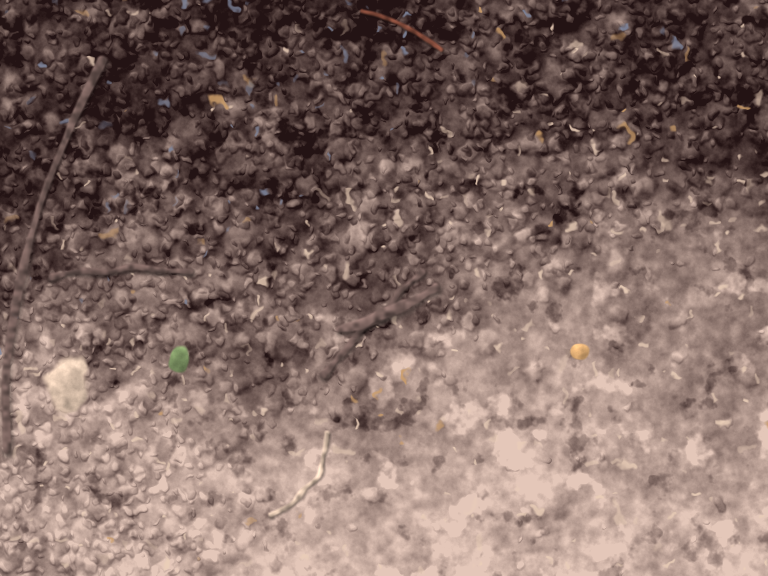
Write a Shadertoy shader that draws this texture.

```glsl
const vec3 DARK_SOIL = vec3(0.17, 0.105, 0.105);
const vec3 PALE_SOIL = vec3(0.83, 0.72, 0.67);
const vec3 CREAM = vec3(0.92, 0.81, 0.72);
const vec3 OCHRE = vec3(0.80, 0.62, 0.42);
const vec3 BLUE = vec3(0.50, 0.53, 0.62);
const vec3 ROOT = vec3(0.47, 0.38, 0.36);
const vec3 RUST = vec3(0.56, 0.32, 0.25);
const vec3 LEAF = vec3(0.53, 0.62, 0.42);
const vec2 LIGHT = vec2(-0.35, 0.94);
const float SOFT = 0.0028;      // edge blur
const float CLOD_CELL = 0.092;  // largest clods
const float CLOD_SHRINK = 0.60;
const int CLOD_LAYERS = 4;
const float CONTRAST = 1.15;
const float GRAIN = 0.50;
const float MOTTLE = 0.50;

vec3 hash3(vec2 p) {
  vec3 q = fract(vec3(p.xyx) * vec3(0.1031, 0.1030, 0.0973));
  q += dot(q, q.yxz + 33.33);
  return fract((q.xxy + q.yzz) * q.zyx);
}

float noise(vec2 p) {
  vec2 i = floor(p), f = fract(p);
  f = f * f * (3.0 - 2.0 * f);
  return mix(mix(hash3(i).x, hash3(i + vec2(1, 0)).x, f.x),
             mix(hash3(i + vec2(0, 1)).x, hash3(i + vec2(1, 1)).x, f.x), f.y);
}

vec2 noise2(vec2 p) { return vec2(noise(p), noise(p + 31.0)) - 0.5; }

float fbm(vec2 p) {
  float sum = 0.0, amp = 0.5;
  for (int i = 0; i < 4; i++) {
    sum += amp * noise(p);
    p = mat2(1.6, 1.2, -1.2, 1.6) * p + 7.3;
    amp *= 0.5;
  }
  return sum;
}

vec2 direction(float turn) { return vec2(cos(turn * 6.283), sin(turn * 6.283)); }

// Loose clods at the upper left, gravel in the lower left corner
float looseness(vec2 p) {
  float clods = smoothstep(-0.14, 0.20, p.y - 0.10 - 0.45 * p.x);
  return max(clods, 1.0 - smoothstep(0.14, 0.42, length(p - 0.10)));
}

// Damp and dark at the top, dry and pale towards the bottom
float dryness(vec2 p) {
  float slope = 1.0 - p.y + 0.20 * (p.x - 0.67);
  return 0.20 + 0.74 * smoothstep(0.0, 1.10, slope + 0.75 * (fbm(p * 3.5) - 0.47));
}

// One layer of rounded clods with shadows
float clodLayer(float tone, float base, vec2 p, float cell, float seed) {
  for (int n = 0; n < 9; n++) {
    vec2 c = floor(p / cell) + vec2(n % 3 - 1, n / 3 - 1);
    vec3 h = hash3(c + seed), k = hash3(c + seed + 57.0);
    vec2 centre = (c + 0.5 + 0.56 * (h.xy - 0.5)) * cell;
    if (k.x > 0.03 + 0.67 * looseness(centre)) continue;
    float radius = cell * mix(0.20, 0.48, h.z);
    vec2 q = (p - centre) / radius, axis = direction(k.y);
    q += axis * dot(q, axis) * 0.25;
    float d = length(q), blur = SOFT / radius + 0.14;
    tone -= 0.20 * (1.0 - smoothstep(0.5, 1.45, length(q + LIGHT * 0.3)));
    float lit = base + 0.30 * (k.z - 0.5) + 0.20 * dot(q, LIGHT)
              + 0.10 - 0.12 * smoothstep(0.4, 1.1, d);
    tone = mix(tone, lit, 0.9 - 0.9 * smoothstep(1.0 - blur, 1.0 + blur, d));
  }
  return tone;
}

// Scattered short straws, crumbs and glints
void scatterFlecks(inout vec3 col, vec2 p, float cell, float seed) {
  for (int n = 0; n < 9; n++) {
    vec2 c = floor(p / cell) + vec2(n % 3 - 1, n / 3 - 1);
    vec3 h = hash3(c + seed), k = hash3(c + seed + 91.0);
    if (k.x > 0.42) continue;
    vec2 centre = (c + 0.2 + 0.6 * h.xy) * cell;
    vec2 axis = direction(k.y), q = p - centre;
    float reach = cell * 0.20 * h.z * h.z;
    q -= axis * clamp(dot(q, axis), -reach, reach);
    float wide = cell * mix(0.03, 0.08, fract(h.z * 7.0));
    float mask = 1.0 - smoothstep(0.3 * wide, wide + SOFT, length(q));
    float damp = smoothstep(-0.1, 0.2, centre.y - 0.35 - 0.45 * centre.x);
    vec3 tint = k.z < 0.55 * damp ? BLUE : (k.z > 0.88 ? OCHRE : CREAM);
    col = mix(col, tint, mask * mix(0.3, 0.9, h.x));
  }
}

// Bent stick with a lit side and a cast shadow
void twig(inout vec3 col, vec2 p, vec2 a, vec2 b, float bend, float wide, vec3 tint) {
  vec2 axis = b - a, normal = normalize(vec2(-axis.y, axis.x));
  float t = clamp(dot(p - a, axis) / dot(axis, axis), 0.0, 1.0);
  float wobble = 0.014 * (noise(vec2(t * 5.0, a.x * 50.0)) - 0.5);
  vec2 off = p - a - axis * t - normal * (4.0 * bend * t * (1.0 - t) + wobble);
  float w = wide * mix(0.5, 1.0, noise(vec2(t * 9.0, b.y * 40.0)));
  col *= 0.65 + 0.35 * smoothstep(0.3 * w, 2.0 * w, length(off + LIGHT * w * 0.7));
  vec3 lit = tint * (0.69 + 0.20 * dot(off, LIGHT) / w + 0.5 * noise(p * 110.0));
  col = mix(col, lit, 0.9 - 0.9 * smoothstep(w - SOFT, w + SOFT, length(off)));
}

// Uneven blob for stone, leaf and petals
void blob(inout vec3 col, vec2 p, vec2 centre, vec2 size, vec3 tint) {
  vec2 q = (p - centre) / size;
  float d = length(q) + 0.5 * (noise(p * 55.0) - 0.5);
  vec3 lit = tint * (0.70 + 0.10 * dot(q, LIGHT) + 0.5 * fbm(p * 60.0));
  col = mix(col, lit, 1.0 - smoothstep(0.8, 1.1, d));
}

void mainImage(out vec4 fragColor, in vec2 fragCoord) {
  vec2 p = fragCoord / iResolution.y;
  vec2 rough = p + 0.013 * noise2(p * 60.0) + 0.005 * noise2(p * 140.0);
  // Soil and clods
  float base = dryness(p), loose = looseness(p), cell = CLOD_CELL;
  float tone = base - 0.05 * loose;
  for (int i = 0; i < CLOD_LAYERS; i++) {
    tone = clodLayer(tone, base, rough, cell, 13.0 + 40.0 * float(i));
    cell *= CLOD_SHRINK;
  }
  tone += GRAIN * (fbm(p * 65.0) - 0.47) + MOTTLE * (fbm(p * 11.0) - 0.47);
  // Pale crusts and damp specks
  tone += (0.30 - 0.15 * loose) * smoothstep(0.58, 0.74, fbm(p * 24.0 + 5.0));
  tone -= 0.25 * smoothstep(0.60, 0.74, fbm(p * 30.0 + 41.0));
  tone = 0.49 + CONTRAST * (tone - 0.49);
  vec3 col = mix(DARK_SOIL, PALE_SOIL, clamp(tone, -0.05, 1.10));
  // Litter
  scatterFlecks(col, rough, 0.080, 311.0);
  scatterFlecks(col, rough, 0.042, 503.0);
  twig(col, p, vec2(0.174, 0.895), vec2(0.009, 0.22), -0.04, 0.010, ROOT);
  twig(col, p, vec2(0.09, 0.52), vec2(0.33, 0.53), 0.008, 0.007, ROOT);
  twig(col, p, vec2(0.56, 0.352), vec2(0.735, 0.525), 0.0, 0.007, ROOT);
  twig(col, p, vec2(0.59, 0.427), vec2(0.757, 0.50), -0.006, 0.011, ROOT * 1.08);
  twig(col, p, vec2(0.568, 0.247), vec2(0.47, 0.107), 0.025, 0.006, CREAM);
  twig(col, p, vec2(0.63, 0.983), vec2(0.767, 0.915), 0.006, 0.005, RUST);
  blob(col, p, vec2(0.117, 0.333), vec2(0.036, 0.052), CREAM);
  blob(col, p, vec2(0.311, 0.376), vec2(0.017, 0.024), LEAF);
  blob(col, p, vec2(1.005, 0.388), vec2(0.018, 0.014), OCHRE * 1.15);
  fragColor = vec4(clamp(col, 0.0, 1.0), 1.0);
}
```
